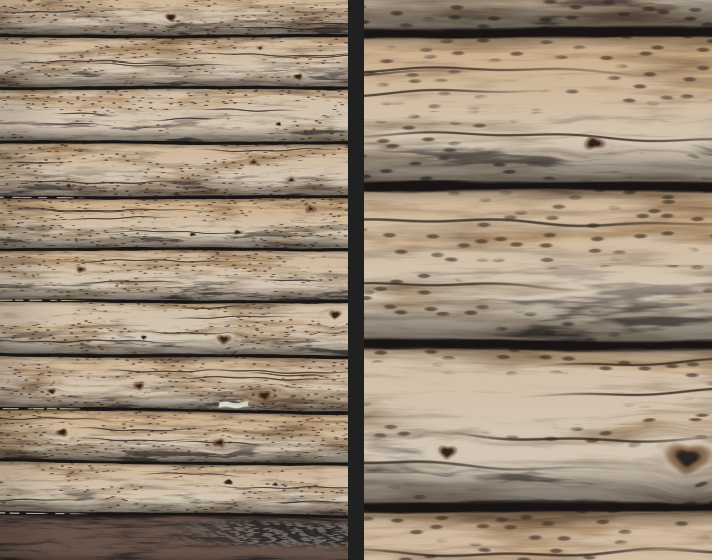
Left, the full canvas; right, a detail of the centre.
A WebGL 2 fragment shader for this texture:

```glsl
#version 300 es
precision highp float;
// A wall of stacked weathered logs: ten dark seams split the height into rows.
// Stretched cellular noise gives grain and stains; short loops scatter
// knots and cracks over each log, and the lowest log is dark, flaking wood.
uniform vec2 u_resolution;
out vec4 fragColor;

const float LOG_HEIGHT = 0.0952;

float hash(vec2 p) {
    return fract(sin(dot(p, vec2(127.1, 311.7))) * 43758.5);
}

// Distance to the nearest scattered site
float cells(vec2 p) {
    vec2 cell = floor(p), f = fract(p);
    float nearest = 4.0;
    for (int j = -1; j <= 1; j++)
        for (int i = -1; i <= 1; i++) {
            vec2 o = vec2(i, j);
            vec2 site = o + vec2(hash(cell + o), hash(cell + o + 57.3)) - f;
            nearest = min(nearest, dot(site, site));
        }
    return sqrt(nearest);
}

// Layered cellular noise, averaging about 0.46
float grain(vec2 p) {
    float sum = 0.0, amp = 0.5;
    for (int i = 0; i < 4; i++) {
        sum += amp * cells(p);
        p = p * 2.1 + vec2(17.3, 5.9);
        amp *= 0.55;
    }
    return sum;
}

// One where d is inside the edge, fading over the given softness
float inside(float d, float edge, float soft) {
    return 1.0 - smoothstep(edge, edge + soft, d);
}

void main() {
    vec2 p = gl_FragCoord.xy / u_resolution.y;
    float px = 1.0 / u_resolution.y;
    float x = p.x;

    // Rows counted from the top, with uneven and slightly tilted seams
    float r = (1.0 - p.y - 0.0664) / LOG_HEIGHT + 1.0;
    r += 0.022 + 0.025 * cos(1.5708 * (r - 2.0));
    r -= 0.13 * (x - 0.31) * smoothstep(5.0, 8.0, r);
    r += 0.012 * sin(x * 9.0 + floor(r + 0.5) * 2.3) * cos(6.2832 * r);
    float row = floor(r), v = fract(r);
    vec2 wood = vec2(x + row * 3.7, r * LOG_HEIGHT + 0.0015 * sin(x * 13.0 + row * 4.0));

    // Knots push the grain lines apart around them
    float knot = 9.0, rings = 0.0;
    for (int i = 0; i < 3; i++) {
        vec2 id = vec2(row, float(i) * 7.0 + 3.0);
        if (hash(id + 0.7) < 0.3) continue;
        vec2 q = vec2(x - 0.62 * hash(id), (v - 0.2 - 0.62 * hash(id + 1.9)) * LOG_HEIGHT);
        float d = length(q * vec2(0.75, 1.15)) / mix(0.003, 0.0075, hash(id + 4.1));
        d *= 1.0 + 0.15 * sin(atan(q.y, q.x) * 3.0 + row);
        wood.y -= 0.75 * q.y * exp(-d * d * 0.1);
        rings += sin(d * 5.5) * exp(-d * 0.55);
        knot = min(knot, d);
    }

    // Long thin cracks that taper at both ends
    float crack = 0.0;
    for (int i = 0; i < 4; i++) {
        vec2 id = vec2(row + 20.0, float(i) * 5.0);
        float along = (x - 0.65 * hash(id) + 0.15) / mix(0.12, 0.45, hash(id + 2.3));
        float line = 0.12 + 0.72 * hash(id + 6.1) + 0.25 * (hash(id + 8.7) - 0.5) * x
            + 0.018 * sin(x * 25.0 + row) + 0.01 * sin(x * 73.0 + row * 3.0);
        float taper = smoothstep(0.0, 0.3, along) * inside(along, 0.6, 0.4);
        crack = max(crack, taper * inside(abs(v - line) * LOG_HEIGHT, 0.0002, 0.0007 + px * 0.6));
    }

    // Base tone from fine streaks and broad patches
    float fine = grain(wood * vec2(9.0, 110.0));
    float patches = grain(wood * vec2(5.0, 24.0) + 40.0);
    float brown = 0.5 + 0.5 * cos(row * 1.5708);
    float tone = 0.64 + 1.1 * (0.46 - fine) + 0.9 * (0.46 - patches) + 0.05 * rings
        + 0.12 * (hash(vec2(row, 2.0)) - 0.5) - 0.1 * brown;
    tone += 0.16 * (1.0 - 2.4 * abs(v - 0.36));
    vec3 col = mix(vec3(0.47, 0.41, 0.36), vec3(0.70, 0.64, 0.56), smoothstep(0.1, 0.58, tone));
    col = mix(col, vec3(0.83, 0.78, 0.71), smoothstep(0.5, 0.9, tone));
    float warmth = (0.3 + 0.6 * brown) * inside(v, 0.1, 0.7) + 0.5 * smoothstep(0.5, 0.65, patches);
    col *= mix(vec3(1.0), vec3(0.97, 0.88, 0.77), clamp(warmth, 0.0, 1.0));

    // Dark stains low on each log, and small pits
    float stain = smoothstep(0.5, 0.66, grain(wood * vec2(7.0, 55.0) + 31.0));
    col = mix(col, vec3(0.25, 0.22, 0.21), 0.75 * stain * smoothstep(0.35, 0.9, v));
    float pit = inside(cells(wood * vec2(42.0, 120.0)), 0.08, 0.14);
    col = mix(col, vec3(0.28, 0.22, 0.18), 0.7 * pit * smoothstep(0.4, 0.55, patches + 0.1 * brown));

    // Cracks and knots
    col = mix(col, vec3(0.20, 0.16, 0.14), 0.8 * crack);
    col = mix(col, vec3(0.46, 0.32, 0.21), 0.75 * inside(knot, 0.9, 0.7));
    col = mix(col, vec3(0.14, 0.11, 0.10), 0.9 * inside(knot + fine - 0.46, 0.45, 0.5));

    // Dark bottom log with grey flakes on its right side
    if (row > 9.5) {
        float flake = cells(wood * vec2(60.0, 130.0) + 3.0 * fine);
        col = mix(vec3(0.15, 0.13, 0.13), vec3(0.40, 0.32, 0.28), smoothstep(0.1, 0.9, tone + 0.45 * v - 0.2));
        float bark = smoothstep(0.25, 0.5, x) * smoothstep(0.05, 0.2, v) * inside(v, 0.45, 0.2);
        col = mix(col, mix(vec3(0.44, 0.42, 0.41), vec3(0.13), smoothstep(0.2, 0.6, flake)), 0.8 * bark);
    }

    // Round shading, black seams and pale slits showing through on the left
    col *= mix(0.72, 1.0, smoothstep(0.0, 0.13, v)) * mix(1.0, 0.58, smoothstep(0.68, 1.0, v));
    col *= mix(0.88, 1.0, smoothstep(0.0, 0.12, x));
    float seam = floor(r + 0.5), edge = abs(r - seam) * LOG_HEIGHT;
    col = mix(col, vec3(0.10, 0.08, 0.08), inside(edge + 0.004 * (fine - 0.46), 0.0015, 0.0025));
    float slit = step(3.5, seam) * step(mod(seam, 2.0), 0.5) * inside(x, 0.11, 0.06);
    slit *= inside(cells(vec2(x * 60.0, seam)), 0.45, 0.2);
    col = mix(col, vec3(0.80, 0.76, 0.62), 0.8 * slit * inside(edge, 0.0004, 0.0015));

    // Pale splinter caught above a seam
    vec2 chip = abs(p - vec2(0.417, 0.277 + 0.0015 * sin(x * 160.0))) - vec2(0.026, 0.0045);
    col = mix(col, vec3(0.84, 0.83, 0.77) - 0.25 * (fine - 0.4), inside(max(chip.x, chip.y), -px, 2.0 * px));
    fragColor = vec4(col, 1.0);
}
```
